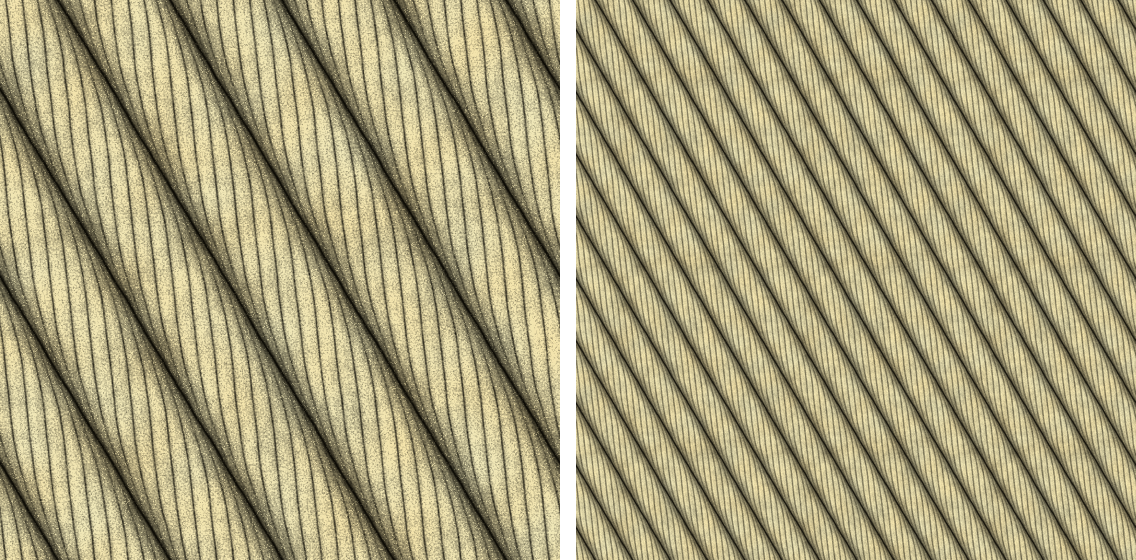
Left, the tile; right, the same tile 3 across and 3 down.
Reproduce this pattern procedurally as a WebGL 2 fragment shader.

```glsl
#version 300 es
precision highp float;
// Twisted rope strands: diagonal dark seams, each strand filled with thin
// fibres that run steeply and bend into the seams. Fibres are level sets of a
// sheared phase; wrapping gradient noise adds blotches, weave grain and wear.

uniform vec2 u_resolution;
out vec4 fragColor;

const vec2 STRANDS = vec2(5.0, 3.0);     // seams across and up the tile
const float SEAM_PHASE = 0.52;
const float FIBRES = 27.0;               // fibres across the tile
const float FIBRE_PHASE = 0.17;
const float FIBRE_LEAN = 0.045;          // slant in the middle of a strand
const float FIBRE_BEND = 0.52;           // extra slant beside the seams
const float FIBRE_HALF_WIDTH = 0.0013;
const float FIBRE_SOFTNESS = 0.0020;
const float FIBRE_DARKNESS = 0.76;
const float FIBRE_SHADOW = 0.0055;
const float SEAM_HALF_WIDTH = 0.0017;
const float SEAM_SHADOW = 0.0068;
const float WOBBLE = 0.012;
const float BLOTCH = 0.17;
const float GRAIN = 0.29;
const float GRAIN_CELLS = 256.0;
const float FLECK_CELLS = 512.0;
const float WEAVE_THREADS = 128.0;
const vec3 INK = vec3(0.025, 0.020, 0.0);
const vec3 STRAW = vec3(0.87, 0.84, 0.665);
const vec3 WARM_TINT = vec3(1.02, 0.985, 0.93);

uint mixBits(uint n) {
    n = n * 747796405u + 2891336453u;
    n = ((n >> ((n >> 28u) + 4u)) ^ n) * 277803737u;
    return (n >> 22u) ^ n;
}

// Random value in 0..1 for a lattice cell that wraps at the period
float hash(vec2 cell, float period, uint seed) {
    uvec2 c = uvec2(mod(cell, period));
    return float(mixBits(c.x + mixBits(c.y + mixBits(seed))) >> 8u) / 16777216.0;
}

float corner(vec2 cell, vec2 offset, float period, uint seed) {
    float angle = 6.2831853 * hash(cell, period, seed);
    return dot(vec2(cos(angle), sin(angle)), offset);
}

// Gradient noise, repeating with the unit tile
float noise(vec2 uv, float period, uint seed) {
    vec2 p = uv * period;
    vec2 i = floor(p);
    vec2 f = p - i;
    vec2 w = f * f * f * (f * (f * 6.0 - 15.0) + 10.0);
    vec2 dx = vec2(1.0, 0.0);
    vec2 dy = vec2(0.0, 1.0);
    float low = mix(corner(i, f, period, seed), corner(i + dx, f - dx, period, seed), w.x);
    float high = mix(corner(i + dy, f - dy, period, seed),
                     corner(i + 1.0, f - 1.0, period, seed), w.x);
    return mix(low, high, w.y);
}

// Soft dark line around distance zero
float stroke(float dist, float halfWidth, float softness) {
    return 1.0 - smoothstep(halfWidth - softness, halfWidth + softness, dist);
}

void main() {
    vec2 uv = gl_FragCoord.xy / u_resolution;
    float pixel = 1.0 / min(u_resolution.x, u_resolution.y);

    // Position across the strand: 0 and 1 on the seams
    float wobble = WOBBLE * (noise(uv, 14.0, 1u) + 0.5 * noise(uv, 40.0, 2u));
    float across = fract(dot(STRANDS, uv) - SEAM_PHASE + wobble);
    float edge = min(across, 1.0 - across);
    float seamDist = edge / length(STRANDS);

    // Fibre phase, sheared along the strand, and its distance to a line
    float c = 2.0 * across - 1.0;
    float c4 = c * c * c * c;
    float shift = -0.5 * c * (FIBRE_LEAN + FIBRE_BEND * c4 / 5.0);
    float slope = -(FIBRE_LEAN + FIBRE_BEND * c4);
    float phase = FIBRES * (uv.x - shift) + FIBRE_PHASE + 0.06 * noise(uv, 12.0, 3u);
    float slice = fract(phase) - 0.5;
    float density = FIBRES * length(vec2(1.0, 0.0) - STRANDS * slope);
    float fibreDist = abs(slice) / density;

    // Rounded strand and fibres; lines fade as they crowd at the seams
    float open = mix(0.4, 1.0, smoothstep(0.02, 0.22, edge));
    float light = mix(0.54, 1.0, smoothstep(0.0, 0.30, edge));
    light *= 1.0 - 0.20 * open * exp(-fibreDist * fibreDist / (FIBRE_SHADOW * FIBRE_SHADOW));
    light *= 1.0 + 0.08 * slice;

    // Worn fibre lines
    float wear = clamp(0.9 + 0.4 * noise(uv, 32.0, 4u) + 0.4 * noise(uv, 128.0, 5u), 0.4, 1.0);
    float line = stroke(fibreDist, FIBRE_HALF_WIDTH, max(FIBRE_SOFTNESS, pixel));
    light *= 1.0 - FIBRE_DARKNESS * open * wear * line;

    // Blotches, woven grain and speckle
    float blotch = 0.6 * noise(uv, 6.0, 6u) + 0.7 * noise(uv, 15.0, 7u) + 0.7 * noise(uv, 48.0, 8u);
    float grain = noise(uv, GRAIN_CELLS, 9u) + 0.8 * noise(uv, 340.0, 10u);
    vec2 threads = sin(6.2831853 * WEAVE_THREADS * uv);
    light *= 1.0 + BLOTCH * blotch;
    light += GRAIN * grain * (0.3 + 0.7 * light) + 0.025 * threads.x * threads.y;

    // Seam core and shadow
    float shadow = exp(-seamDist * seamDist / (SEAM_SHADOW * SEAM_SHADOW));
    light *= 1.0 - 0.55 * shadow;
    light *= 1.0 - 0.92 * stroke(seamDist, SEAM_HALF_WIDTH, max(0.0022, pixel));

    // Fine flecks, palest beside the seams
    vec2 cell = uv * FLECK_CELLS;
    float chance = hash(floor(cell), FLECK_CELLS, 11u);
    float fleck = 1.0 - smoothstep(0.35, 0.75, length(fract(cell) - 0.5));
    float beside = (1.0 - smoothstep(0.05, 0.35, edge)) * smoothstep(0.0, 0.05, edge);
    light += fleck * step(0.92, chance) * (0.09 + 0.18 * beside);
    light -= fleck * step(chance, 0.10) * 0.16 * light;

    vec3 color = mix(INK, STRAW, clamp(light, 0.0, 1.08));
    color *= mix(vec3(1.0), WARM_TINT, clamp(0.5 + noise(uv, 9.0, 12u), 0.0, 1.0));
    fragColor = vec4(color, 1.0);
}
```
